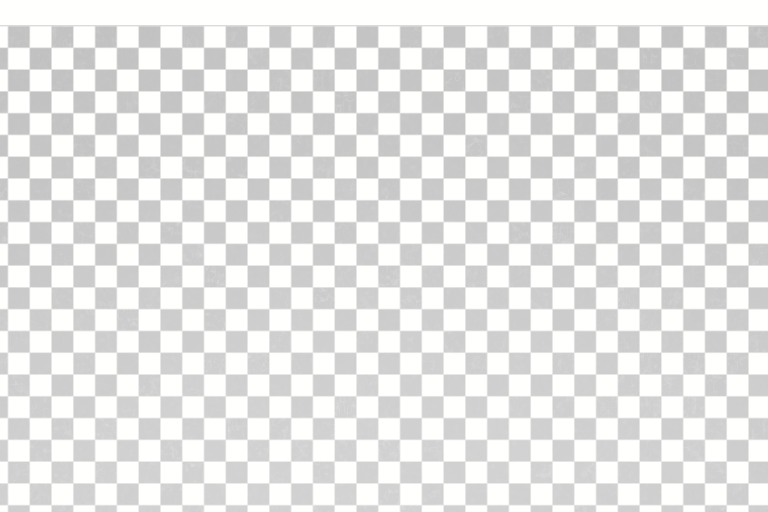
Give the GLSL for this pattern, as a Shadertoy shader.

```glsl
const vec3 PAPER = vec3(1.0, 1.0, 0.994);

float hash(vec2 p) {
    return fract(sin(dot(p, vec2(127.1, 311.7))) * 43758.5453);
}

float valueNoise(vec2 p) {
    vec2 cell = floor(p);
    vec2 f = fract(p);
    vec2 u = f * f * (3.0 - 2.0 * f);
    float low = mix(hash(cell), hash(cell + vec2(1.0, 0.0)), u.x);
    float high = mix(hash(cell + vec2(0.0, 1.0)), hash(cell + vec2(1.0, 1.0)), u.x);
    return mix(low, high, u.y);
}

float fbm(vec2 p, int octaves) {
    float sum = 0.0;
    float amplitude = 0.5;
    for (int i = 0; i < octaves; i++) {
        sum += amplitude * valueNoise(p);
        p = mat2(1.6, 1.2, -1.2, 1.6) * p + 7.3;
        amplitude *= 0.5;
    }
    return sum;
}

// Square wave per axis, passing through zero softly at every cell edge
vec2 softWave(vec2 grid, float softness) {
    vec2 f = fract(grid);
    vec2 edgeDistance = min(f, 1.0 - f);
    vec2 parity = 1.0 - 2.0 * mod(floor(grid), 2.0);
    return parity * clamp(edgeDistance / softness, 0.0, 1.0);
}

float checker(vec2 grid, float softness) {
    vec2 wave = softWave(grid, softness);
    return 0.5 + 0.5 * wave.x * wave.y;
}

// Pale scuffs and thin scratches, differing in strength and layout per tile
float tileWear(vec2 grid) {
    vec2 id = floor(grid);
    float strength = mix(0.15, 1.0, pow(hash(id + 3.7), 2.0));
    vec2 q = grid * 4.5 + 19.0 * vec2(hash(id), hash(id + 8.1));
    float scuff = smoothstep(0.45, 0.75, fbm(q, 3));
    float vein = 1.0 - abs(2.0 * valueNoise(q * vec2(1.3, 0.8)) - 1.0);
    float scratch = smoothstep(0.82, 1.0, vein) * valueNoise(q * 0.6 + 5.0);
    return strength * (0.55 * scuff + 0.7 * scratch);
}

// Darker towards the top and the side margins, with small tile differences
float tileShade(vec2 uv, vec2 id) {
    float shade = mix(0.823, 0.768, smoothstep(0.0, 1.0, uv.y));
    float side = abs(uv.x - 0.48) * 2.0;
    shade -= 0.012 * side * side;
    return shade + 0.008 * (hash(id + 21.0) - 0.5);
}

float lineMask(float distanceToLine, float halfWidth, float pixel) {
    return 1.0 - smoothstep(halfWidth - 0.5 * pixel, halfWidth + 0.5 * pixel, distanceToLine);
}

void mainImage(out vec4 fragColor, in vec2 fragCoord) {
    vec2 uv = fragCoord / iResolution.xy;
    vec2 p = fragCoord / iResolution.y;
    float pixel = 1.0 / iResolution.y;

    // Grid hangs from the top rule, with rows counted downwards
    float tileSize = 0.04254;
    vec2 gridOrigin = vec2(0.0156, 0.9492);
    vec2 grid = vec2(p.x - gridOrigin.x, gridOrigin.y - p.y) / tileSize;

    // Worn grey tiles
    float shade = tileShade(uv, floor(grid)) + 0.05 * tileWear(grid);
    shade += 0.008 * (fbm(grid * 7.0, 2) - 0.375);
    vec3 grey = vec3(shade);

    // Checkerboard below the blank margin
    float softness = max(0.04, 0.5 * pixel / tileSize);
    float below = smoothstep(-0.5 * pixel, 0.5 * pixel, gridOrigin.y - p.y);
    vec3 color = mix(PAPER, grey, checker(grid, softness) * below);

    // Fine rule along the top edge
    float rule = lineMask(abs(p.y - gridOrigin.y - 0.0008), 0.001, pixel);
    color = mix(color, vec3(0.83), 0.85 * rule);

    fragColor = vec4(color, 1.0);
}
```
